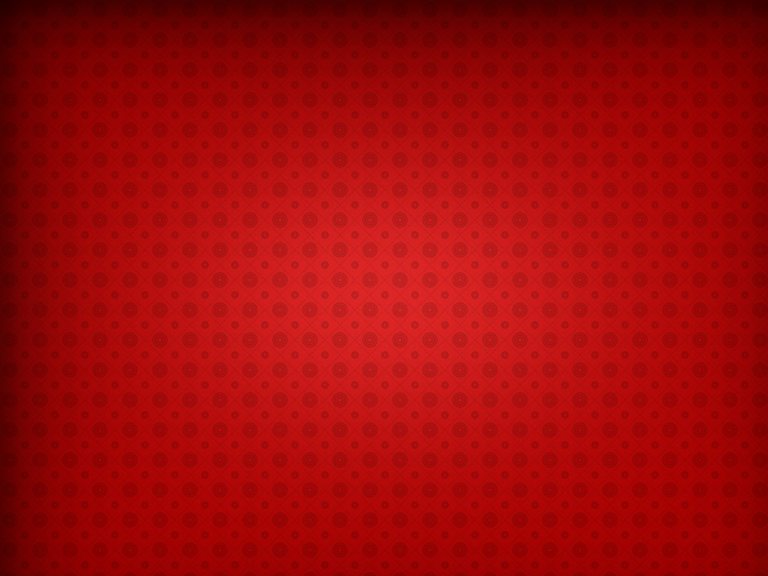
Give the GLSL for this pattern, as a Shadertoy shader.

```glsl
const float ROWS = 19.2;                      // cells down the canvas
const vec2 GRID_OFFSET = vec2(0.333, 0.867);  // centre of the first large disc
const float LARGE_RADIUS = 0.255;
const float SMALL_RADIUS = 0.125;
const float RING_WIDTH = 0.028;
const float LINE_WIDTH = 0.026;
const float DOTS_PER_CELL = 12.0;

const vec3 BASE_RED = vec3(0.665, 0.004, 0.004);
const vec3 GLOW_RED = vec3(0.870, 0.150, 0.150);
const vec2 GLOW_CENTRE = vec2(0.675, 0.495);
const vec2 GLOW_SIZE = vec2(0.42, 0.28);

const float DISC_SHADE = 0.09;
const float RING_SHADE = 0.08;
const float LINE_SHADE = 0.13;
const float GRAIN_SHADE = 0.035;
const float GRAIN_SCALE = 190.0;

vec2 hashGradient(vec2 cell) {
    vec3 h = fract(vec3(cell.xyx) * vec3(0.1031, 0.1030, 0.0973));
    h += dot(h, h.yzx + 33.33);
    float angle = 6.28319 * fract((h.x + h.y) * h.z);
    return vec2(cos(angle), sin(angle));
}

float gradientNoise(vec2 p) {
    vec2 i = floor(p), f = fract(p);
    vec2 u = f * f * f * (f * (f * 6.0 - 15.0) + 10.0);
    float a = dot(hashGradient(i), f);
    float b = dot(hashGradient(i + vec2(1, 0)), f - vec2(1, 0));
    float c = dot(hashGradient(i + vec2(0, 1)), f - vec2(0, 1));
    float d = dot(hashGradient(i + vec2(1, 1)), f - vec2(1, 1));
    return mix(mix(a, b, u.x), mix(c, d, u.x), u.y);
}

// Coverage of a stroke, fading rather than thickening when under a pixel wide
float stroke(float dist, float width, float px) {
    float halfWidth = 0.5 * max(width, px);
    float cover = 1.0 - smoothstep(-0.5 * px, 0.5 * px, abs(dist) - halfWidth);
    return cover * min(1.0, width / px);
}

float disc(float r, float radius, float px) {
    return 1.0 - smoothstep(-0.5 * px, 0.5 * px, r - radius);
}

// Filled disc with concentric rings and a pale hub
float medallion(vec2 p, float radius, int rings, float px) {
    float r = length(p);
    float shade = DISC_SHADE * disc(r, radius, px);
    for (int k = 0; k < rings; k++) {
        float ringRadius = radius * (1.0 - 0.32 * float(k)) - 0.5 * RING_WIDTH;
        shade += RING_SHADE * stroke(r - ringRadius, RING_WIDTH, px);
    }
    return shade - DISC_SHADE * disc(r, radius * 0.17, px);
}

// Dotted diagonals forming a diamond around every medallion
float lattice(vec2 p, float px) {
    vec2 diagonal = vec2(p.x + p.y, p.x - p.y);
    vec2 dist = (fract(diagonal) - 0.5) * 0.70711;
    vec2 dots = 0.75 + 0.25 * cos(6.28319 * DOTS_PER_CELL * diagonal.yx * 0.5);
    float rising = stroke(dist.x, LINE_WIDTH, px) * dots.x;
    float falling = stroke(dist.y, LINE_WIDTH, px) * dots.y;
    return max(rising, falling);
}

// Central glow with uneven darkening toward the edges
vec3 background(vec2 uv, float aspect) {
    vec2 q = (uv - vec2(GLOW_CENTRE.x * aspect / 1.33333, GLOW_CENTRE.y)) / GLOW_SIZE;
    vec3 color = mix(BASE_RED, GLOW_RED, exp(-dot(q, q)));
    float top = 1.0 - 0.60 * exp(-(1.0 - uv.y) / 0.09);
    float left = 1.0 - 0.50 * exp(-uv.x / 0.08);
    float right = 1.0 - 0.20 * exp(-(aspect - uv.x) / 0.06);
    float bottom = 1.0 - 0.10 * exp(-uv.y / 0.05);
    return color * top * left * right * bottom;
}

void mainImage(out vec4 fragColor, in vec2 fragCoord) {
    vec2 uv = fragCoord / iResolution.y;
    float px = ROWS / iResolution.y;

    // Large medallions on the grid, small ones on its half-step
    vec2 p = uv * ROWS - GRID_OFFSET;
    vec2 largeCell = fract(p + 0.5) - 0.5;
    vec2 smallCell = fract(p) - 0.5;
    float shade = medallion(largeCell, LARGE_RADIUS, 3, px);
    shade += medallion(smallCell, SMALL_RADIUS, 2, px);
    shade += LINE_SHADE * lattice(p, px);

    // Fine cloth grain
    shade += GRAIN_SHADE * gradientNoise(uv * GRAIN_SCALE);

    vec3 color = background(uv, iResolution.x / iResolution.y) * (1.0 - shade);
    fragColor = vec4(clamp(color, 0.0, 1.0), 1.0);
}
```
